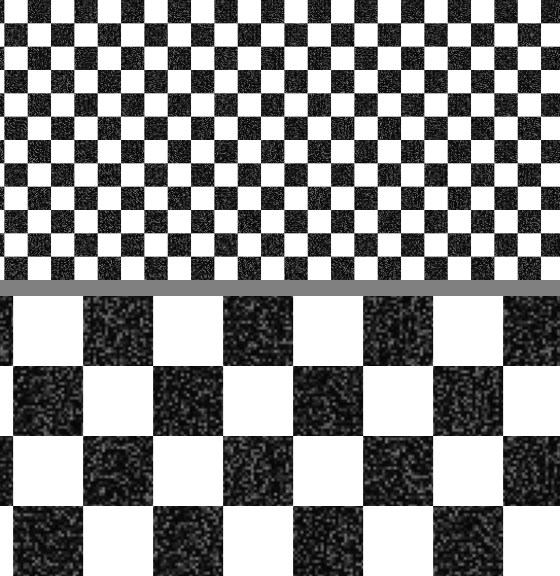
Top: the whole. Bottom: its middle third, enlarged.
Give the GLSL for this pattern, as a WebGL 2 fragment shader.

```glsl
#version 300 es
precision highp float;
// Black and white checkerboard, 24 squares across and 12 down.
// Squares come from the product of two square waves, filtered over one pixel;
// the dark ones carry fine speckled grain made of skewed value noise.

uniform vec2 u_resolution;
out vec4 outColor;

const float ROWS = 12.0;               // squares over the canvas height
const vec2 OFFSET = vec2(0.1875, 0.0); // board shift, in squares
const float GRAINS = 24.0;             // grains along one square
const float GRAIN_SKEW = 3.0;          // higher means rarer bright flecks
const vec3 PAPER = vec3(1.0);
const vec3 INK = vec3(0.025);
const vec3 FLECK = vec3(0.48);

float hash(vec2 p) {
  return fract(sin(dot(p, vec2(127.1, 311.7))) * 43758.5453);
}

// Brightness of one grain: mostly dark, seldom bright
float grain(vec2 id) {
  return pow(hash(id), GRAIN_SKEW);
}

float speckle(vec2 p) {
  vec2 id = floor(p);
  vec2 f = fract(p);
  f = f * f * (3.0 - 2.0 * f);
  float lower = mix(grain(id), grain(id + vec2(1.0, 0.0)), f.x);
  float upper = mix(grain(id + vec2(0.0, 1.0)), grain(id + 1.0), f.x);
  return mix(lower, upper, f.y);
}

// Share of dark squares within a pixel of the given size
float checker(vec2 p, float pixel) {
  vec2 edge = 0.5 - abs(mod(p + 0.5, 2.0) - 1.0);
  vec2 wave = clamp(2.0 * edge / pixel, -1.0, 1.0);
  return 0.5 + 0.5 * wave.x * wave.y;
}

void main() {
  // Board coordinates: one unit is one square
  float pixel = ROWS / u_resolution.y;
  vec2 p = gl_FragCoord.xy * pixel - OFFSET;

  vec3 dark = mix(INK, FLECK, speckle(p * GRAINS));
  outColor = vec4(mix(PAPER, dark, checker(p, pixel)), 1.0);
}
```
